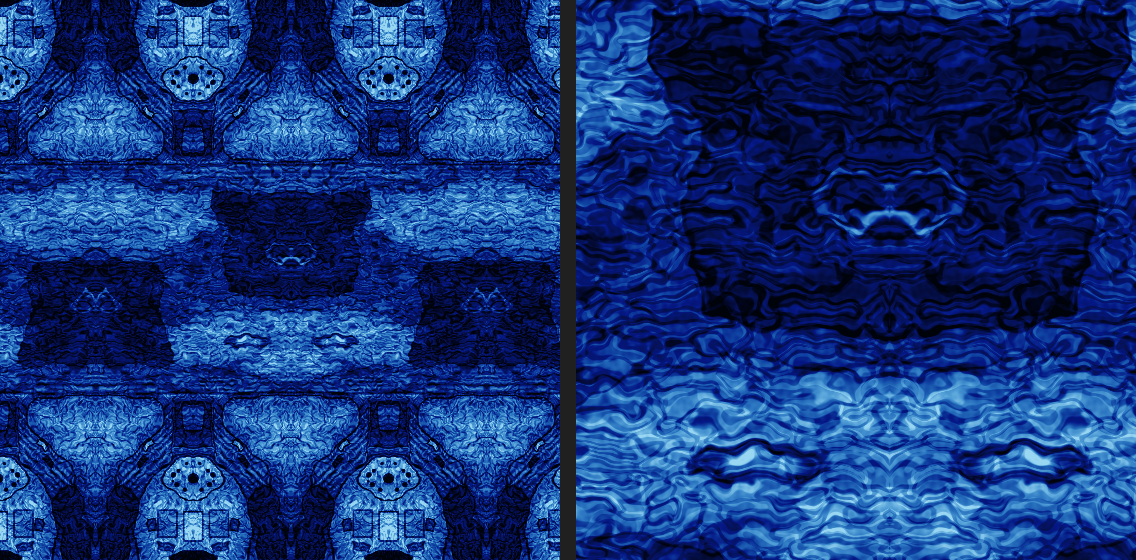
Left: the whole. Right: its middle third, enlarged.
A WebGL 2 fragment shader for this pattern:

```glsl
#version 300 es
precision highp float;
// Mirrored blue ornament: discs, bells and dark columns in two outer bands,
// interlocking light and dark blocks joined by a glide reflection between them.
// Shapes set a tone, gradient noise inks and embosses it, a blue ramp colours it.
uniform vec2 u_resolution;
out vec4 fragColor;

vec2 gradient(vec2 cell) {
  float angle = 6.2832 * fract(sin(dot(cell, vec2(127.1, 311.7))) * 43758.5);
  return vec2(cos(angle), sin(angle));
}

float noise(vec2 p) {
  vec2 c = floor(p), f = p - c, s = f * f * f * (f * (f * 6.0 - 15.0) + 10.0);
  vec2 e = vec2(0, 1);
  return mix(
    mix(dot(gradient(c), f), dot(gradient(c + e.yx), f - e.yx), s.x),
    mix(dot(gradient(c + e), f - e), dot(gradient(c + 1.0), f - 1.0), s.x), s.y);
}

// Thin line of even width along the zero contour of noise
float contour(vec2 p, float width) {
  float n = noise(p), e = 0.05;
  vec2 slope = vec2(noise(p + vec2(e, 0)) - n, noise(p + vec2(0, e)) - n) / e;
  return 1.0 - smoothstep(0.4 * width, width, abs(n) / (length(slope) + 0.15));
}

float ellipse(vec2 p, vec2 r) { return (length(p / r) - 1.0) * min(r.x, r.y); }

float box(vec2 p, vec2 h) {
  vec2 d = abs(p) - h;
  return length(max(d, 0.0)) + min(max(d.x, d.y), 0.0);
}

// Distance from the nearest mirror axis of a repeat
float fold(float x, float period) { return abs(mod(x + 0.5 * period, period) - 0.5 * period); }

// Fills a shape and inks its outline
void paint(inout float tone, float d, float fill, float ink) {
  tone = mix(tone, fill, smoothstep(0.1, -0.1, d));
  tone = mix(tone, 0.3, ink * (1.0 - smoothstep(0.05, 0.22, abs(d))));
}

// Outer band: p.x from the disc axis, p.y from the canvas edge inward
float outerBand(vec2 p, vec2 wobble) {
  float tone = 3.0 + 1.6 * noise(p * vec2(0.3, 0.5));
  vec2 q = p + wobble * 0.6;
  float side = 17.45 - q.x;

  // Slanted beams with small bright panes
  float across = q.x + q.y - 25.5;
  paint(tone, max(abs(across) - 4.8, 3.5 - q.x), 3.3 + 1.1 * sin(across * 4.5), 0.7);
  vec2 along = vec2(q.x - q.y, q.x + q.y) * 0.707;
  paint(tone, box(along - vec2(-8.8, 19.8), vec2(1.2, 0.45)), 5.8, 1.0);
  paint(tone, box(along - vec2(-5.6, 18.6), vec2(1.0, 0.35)), 1.2, 1.0);

  // Bell on the axis between discs
  float flare = min(0.37 * (q.y - 2.0), 3.6) + 8.4 * smoothstep(14.0, 25.0, q.y)
    - 1.5 * smoothstep(26.0, 29.0, q.y);
  float bell = max((side - flare) * 0.75, q.y - 28.7);
  paint(tone, bell, mix(3.2, 5.1, smoothstep(9.0, 19.0, q.y)) - 0.9 * smoothstep(-2.5, 0.0, bell), 0.8);
  paint(tone, abs(q.y - 21.3 + 0.12 * side * side) + max(side - 3.2, 0.0), 4.0, 0.5);

  // Twin-lobed column
  float column = min(ellipse(q - vec2(14.0, 1.8), vec2(2.8, 4.8)), ellipse(q - vec2(12.5, 8.8), vec2(2.6, 4.0)));
  paint(tone, column, 1.7, 1.0);

  // Arch below the disc
  paint(tone, box(q - vec2(0, 23.5), vec2(3.0, 4.0)), 2.1, 0.8);
  paint(tone, box(q - vec2(0, 24.8), vec2(1.5, 2.4)), 3.5, 1.0);

  // Disc with panels, cap and dotted dish
  float disc = ellipse(q - vec2(0, 5), vec2(10.4, 13.2));
  paint(tone, disc, 5.5 - 1.2 * smoothstep(-3.5, 0.0, disc), 0.9);
  paint(tone, box(p - vec2(4.6, 6.0), vec2(1.7, 2.4)), 4.9, 0.6);
  paint(tone, box(q - vec2(7.3, 5.6), vec2(0.8, 1.0)), 4.2, 0.7);
  paint(tone, box(q - vec2(5.2, 1.7), vec2(1.4, 0.6)), 3.4, 0.6);
  paint(tone, box(p - vec2(0, 5.5), vec2(1.7, 2.6)), 6.6, 0.6);
  paint(tone, ellipse(q, vec2(4.0, 1.2)), 0.2, 1.0);
  paint(tone, ellipse(q - vec2(0, 14.1), vec2(5.4, 3.7)), 5.7, 0.9);
  paint(tone, ellipse(p - vec2(0, 14.1), vec2(0.85, 0.75)), 0.1, 1.0);
  for (int i = 0; i < 6; i++) {
    float angle = float(i) * 0.48 - 1.15, reach = 0.9 + 0.2 * sin(float(i) * 4.1);
    vec2 spot = vec2(3.7 * cos(angle), 14.1 + 2.5 * sin(angle) * reach);
    paint(tone, length(p - spot) - 0.25 - 0.15 * sin(float(i) * 2.4), 0.6, 0.7);
  }
  return tone;
}

// Central band: two glide-reflected copies of a light slab and a dark block
float centralBand(vec2 p, vec2 wobble) {
  float tone = 3.1;
  for (int i = 0; i < 2; i++) {
    float u = fold(p.x - 52.0 + 34.9 * float(i), 69.8) + wobble.x;
    float t = (i == 0 ? p.y : 99.5 - p.y) + wobble.y;
    float top = 34.0 - 2.4 * smoothstep(20.0, 34.9, u);
    float base = 44.6 - 3.5 * smoothstep(23.0, 13.0, u);
    float slab = max(13.0 - u, max(top - t, t - base));
    paint(tone, slab, 5.3 - 1.2 * smoothstep(-3.5, 0.0, slab), 0.4);
    float block = max(u - 14.2 + 2.6 * smoothstep(34.5, 43.0, t), max(34.5 - t, t - 53.2 + 0.01 * u * u));
    paint(tone, block, 1.75, 0.7);
    // Curled knot in the block
    paint(tone, abs(ellipse(vec2(u - 1.8, t - 45.2), vec2(1.9, 1.3))) - 0.3, 3.6, 0.4);
    paint(tone, abs(t - 46.6 + 0.5 * cos(u * 1.6)) + max(u - 2.8, 0.0) - 0.3, 4.6, 0.4);
  }
  // Swirls in the lower slab
  vec2 swirl = vec2(fold(p.x - 52.0, 69.8) - 7.6, p.y - 60.9) + wobble;
  paint(tone, abs(ellipse(swirl, vec2(3.2, 1.0))) - 0.2, 3.2, 0.4);
  return tone;
}

void main() {
  vec2 p = 100.0 * gl_FragCoord.xy / u_resolution;
  p.y = 100.0 - p.y;
  float edge = 49.75 - abs(p.y - 49.75);
  bool outer = edge < 29.3;
  vec2 m = outer ? vec2(fold(p.x - 34.5, 34.9), edge) : vec2(fold(p.x - 52.0, 69.8), p.y);
  vec2 wobble = 1.4 * vec2(noise(m * 0.23), noise(m * 0.23 + 40.0)) + 0.6 * vec2(noise(m * 0.8), noise(m * 0.8 + 60.0));
  float tone = outer ? outerBand(m, wobble) : centralBand(p, wobble);

  // Ink contours and embossed relief, stretched sideways in the centre
  vec2 g = m * (outer ? vec2(0.6) : vec2(0.28, 0.7)) + wobble * 0.6;
  float lit = noise(g * 1.4) - noise(g * 1.4 + vec2(0.15, 0.3));
  tone += 1.3 * lit + 1.5 * noise(m * vec2(0.16, 0.28) + 70.0) + 0.6 * noise(m * 2.6) + 0.3;
  tone -= 1.5 * contour(g, 0.12) + 1.1 * contour(g * 1.9 + 21.0, 0.18);
  tone += 0.8 * contour(g * 1.6 + 55.0, 0.12);

  // Horizontal streaks where the bands meet
  float streak = smoothstep(27.5, 29.5, edge) * smoothstep(35.5, 31.5, edge);
  tone += streak * (0.3 + 2.6 * noise(vec2(m.x * 0.13, p.y * 1.9)));
  tone -= 1.6 * (1.0 - smoothstep(0.1, 0.35, abs(edge - 29.3 + 0.2 * wobble.y)));

  // Blue ramp from ink to highlight
  vec3 blues[8] = vec3[8](vec3(0, 0.01, 0.04), vec3(0.01, 0.03, 0.16), vec3(0.02, 0.07, 0.34),
    vec3(0.02, 0.09, 0.52), vec3(0.06, 0.27, 0.64), vec3(0.16, 0.45, 0.75), vec3(0.32, 0.62, 0.84), vec3(0.6, 0.84, 0.95));
  tone = clamp(tone, 0.0, 6.99);
  int shade = int(tone);
  fragColor = vec4(mix(blues[shade], blues[shade + 1], fract(tone)), 1);
}
```
